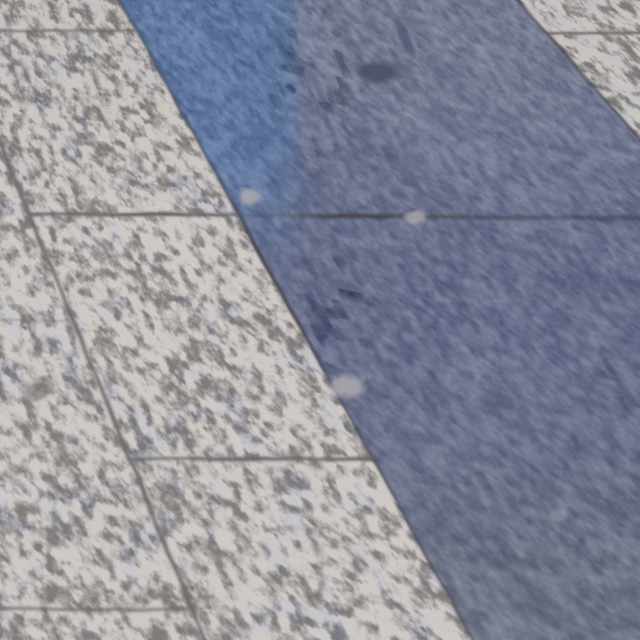
Write a WebGL 2 fragment shader that draws this texture.

```glsl
#version 300 es
precision highp float;
// Granite paving in perspective: pale speckled slabs beside a shaded blue band.
// Screen points map to ground coordinates through one vanishing point, so
// long seams are constant-x lines; layered value noise provides the grain.
uniform vec2 u_resolution;
out vec4 fragColor;

const vec2 VANISH = vec2(-0.9, 2.97);
const float GRAIN_AXIS = 0.0;
const float GRAIN_DENSITY = 215.0;
const float SEAM_LEFT = 0.4105;
const float EDGE_BAND = 0.5515;
const float EDGE_RIGHT = 0.868;

const vec3 STONE_LIGHT = vec3(0.81, 0.79, 0.775);
const vec3 STONE_DARK = vec3(0.50, 0.485, 0.485);
const vec3 JOINT = vec3(0.43, 0.41, 0.41);
const vec3 GAP = vec3(0.26, 0.25, 0.28);
const vec3 BLUE_BRIGHT = vec3(0.375, 0.465, 0.62);
const vec3 BLUE_DUSTY = vec3(0.46, 0.48, 0.57);
const vec3 BLUE_DEEP = vec3(0.415, 0.44, 0.55);
const vec3 BLUE_GREY = vec3(0.43, 0.45, 0.515);
const vec3 PALE_SPOT = vec3(0.69, 0.67, 0.69);

float hash(ivec2 cell) {
    uvec2 q = uvec2(cell) * uvec2(1597u, 3812u) + uvec2(7919u, 104729u);
    uint h = (q.x ^ (q.y * 2654435u)) * 747796405u;
    h = ((h >> 15) ^ h) * 277803737u;
    h = (h >> 13) ^ h;
    return float(h & 65535u) / 65535.0;
}

float noise(vec2 p) {
    ivec2 i = ivec2(floor(p));
    vec2 f = fract(p);
    f = f * f * (3.0 - 2.0 * f);
    float low = mix(hash(i), hash(i + ivec2(1, 0)), f.x);
    float high = mix(hash(i + ivec2(0, 1)), hash(i + ivec2(1, 1)), f.x);
    return mix(low, high, f.y);
}

float fbm(vec2 p) {
    float sum = 0.0, weight = 0.56;
    for (int i = 0; i < 3; i++) {
        sum += weight * noise(p);
        p = mat2(1.6, 1.2, -1.2, 1.6) * p + 17.3;
        weight *= 0.5;
    }
    return sum;
}

// Soft line profile from a signed distance
float seam(float dist, float width) {
    return exp(-dist * dist / (width * width));
}

// Soft ellipse with a ragged rim
float blot(vec2 uv, vec2 center, vec2 radius, float rag) {
    return 1.0 - smoothstep(0.5, 1.3, length((uv - center) / radius) + rag);
}

vec3 stone(vec2 grain, vec2 uv) {
    float speck = fbm(grain);
    float cloud = noise(grain * 0.2 + 40.0);
    vec3 color = mix(STONE_DARK, STONE_LIGHT, smoothstep(0.15, 0.67, speck + 0.10 * (cloud - 0.5)));
    float cool = smoothstep(0.55, 0.85, noise(grain * 0.45 + 91.0));
    color += cool * vec3(-0.025, -0.015, 0.012);
    return color * mix(1.0, 0.97, smoothstep(0.6, 1.0, uv.y));
}

vec3 blueBand(vec2 grain, vec2 uv) {
    float upper = smoothstep(0.60, 0.95, uv.y);
    vec3 color = mix(BLUE_DEEP, BLUE_DUSTY, upper);
    color = mix(color, BLUE_GREY, smoothstep(0.45, 0.0, uv.y));
    float bright = (1.0 - smoothstep(0.42, 0.50, uv.x)) * smoothstep(0.54, 0.78, uv.y);
    color = mix(color, BLUE_BRIGHT, bright);
    float fine = fbm(grain) - 0.49;
    float cloud = noise(grain * 0.14 + 23.0) - 0.5;
    color += fine * vec3(0.23, 0.22, 0.20) + cloud * 0.03;
    // Darker scattered pits near the tonal change and the lower rim
    float pits = smoothstep(0.50, 0.75, noise(grain * 0.7 + 61.0));
    float zone = blot(uv, vec2(0.49, 0.86), vec2(0.07, 0.14), 0.0)
               + blot(uv, vec2(0.52, 0.51), vec2(0.07, 0.10), 0.0);
    return color - 0.10 * pits * zone;
}

void main() {
    vec2 uv = gl_FragCoord.xy / u_resolution;
    float pixel = 1.0 / min(u_resolution.x, u_resolution.y);
    float depth = VANISH.y - uv.y;
    float groundX = (uv.x - VANISH.x) / depth;
    // Grain keeps a near upright axis and shrinks with distance
    vec2 grain = vec2((uv.x - GRAIN_AXIS) / depth, 2.0 - log(depth)) * GRAIN_DENSITY;
    grain = mat2(1.0, 0.22, 0.22, 0.9) * grain;
    float wobble = (noise(grain * 0.4) - 0.5) * 0.004;

    // Signed screen distances to the long seams
    float fromLeft = (groundX - SEAM_LEFT) * depth + wobble;
    float fromBand = (groundX - EDGE_BAND) * depth + wobble;
    float fromRight = (groundX - EDGE_RIGHT) * depth + wobble;
    float soft = max(0.003, pixel);
    float inBand = smoothstep(-soft, soft, fromBand) * (1.0 - smoothstep(-soft, soft, fromRight));
    float outer = 1.0 - smoothstep(-soft, soft, fromLeft);
    float middle = (1.0 - outer) * (1.0 - smoothstep(-soft, soft, fromBand));
    float far = smoothstep(-soft, soft, fromRight);
    vec3 color = mix(stone(grain, uv), blueBand(grain, uv), inBand);

    // Cross joints of the pale slabs, worn unevenly
    float wear = 0.65 + 0.35 * noise(grain * 0.3 + 7.0);
    float y = uv.y + wobble * 0.7;
    float joints = middle * (seam(y - 0.952, 0.003) * 0.7 + seam(y - 0.665, 0.0036) + seam(y - 0.283, 0.004) * 0.9);
    joints += outer * (seam(y - 0.048, 0.004) * 0.75 + seam(y - 0.499, 0.003) * 0.25);
    joints += far * seam(y - 0.948, 0.003) * 0.85;
    color = mix(color, JOINT, min(joints * wear, 1.0));

    // Shaded joint across the band, deepest near its centre
    float deep = smoothstep(0.42, 0.54, uv.x) * (1.0 - 0.5 * smoothstep(0.62, 0.70, uv.x));
    float bandJoint = inBand * seam(y - 0.666 + 0.007 * uv.x, 0.0045);
    color = mix(color, GAP, bandJoint * (0.3 + 0.6 * deep) * wear);

    // Long seams, with the band rim darkest around mid height
    float rim = 0.5 + 0.4 * seam(uv.y - 0.55, 0.16);
    color = mix(color, JOINT, seam(fromLeft, 0.0045) * 0.9 * wear);
    color = mix(color, GAP, seam(fromBand - 0.001, 0.0042) * rim * wear);
    color = mix(color, GAP, seam(fromRight, 0.004) * 0.7 * wear);

    // Stains and pale chips
    float rag = (noise(uv * 95.0) - 0.5) * 0.35;
    color = mix(color, vec3(0.28, 0.31, 0.39), 0.85 * blot(uv, vec2(0.590, 0.887), vec2(0.034, 0.018), rag * 0.5));
    vec2 streak = uv - vec2(0.634, 0.938);
    streak.x += streak.y * 0.45;
    color = mix(color, vec3(0.31, 0.34, 0.44), 0.7 * blot(streak, vec2(0.0), vec2(0.009, 0.030), rag));
    color = mix(color, STONE_DARK * 0.9, 0.6 * blot(uv, vec2(0.059, 0.390), vec2(0.024, 0.015), rag));
    color = mix(color, PALE_SPOT, 0.8 * blot(uv, vec2(0.390, 0.693), vec2(0.018, 0.014), rag));
    color = mix(color, PALE_SPOT, 0.8 * blot(uv, vec2(0.541, 0.397), vec2(0.030, 0.019), rag));
    color = mix(color, PALE_SPOT, 0.8 * blot(uv, vec2(0.648, 0.660), vec2(0.016, 0.011), rag));
    color = mix(color, PALE_SPOT, 0.35 * blot(uv, vec2(0.872, 0.195), vec2(0.014, 0.012), rag));
    fragColor = vec4(clamp(color, 0.0, 1.0), 1.0);
}
```
